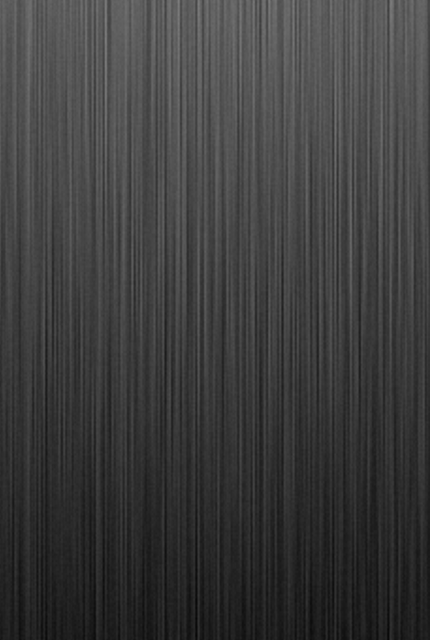
Write a Shadertoy shader that draws this texture.

```glsl
float hash(vec2 p) {
    vec3 q = fract(vec3(p.xyx) * 0.1031);
    q += dot(q, q.yzx + 33.33);
    return fract((q.x + q.y) * q.z);
}

// Brightness of one brushed hair, drifting along its length
float hair(float column, float y, float layer) {
    float base = hash(vec2(column, layer)) * 2.0 - 1.0;
    float phase = 6.2832 * hash(vec2(column, layer + 17.0));
    float rate = mix(4.0, 13.0, hash(vec2(column, layer + 31.0)));
    float drift = sin(y * rate + phase) + 0.5 * sin(y * rate * 2.3 + phase * 3.0);
    return 0.75 * base + 0.42 * drift;
}

// Neighbouring hairs blended across the brushing direction;
// each is set off against its neighbours to keep the streaks thin
float brushed(vec2 p, float density, float layer) {
    float x = p.x * density;
    float c = floor(x);
    float h0 = hair(c - 1.0, p.y, layer);
    float h1 = hair(c, p.y, layer);
    float h2 = hair(c + 1.0, p.y, layer);
    float h3 = hair(c + 2.0, p.y, layer);
    return mix(h1 - 0.25 * (h0 + h2), h2 - 0.25 * (h1 + h3),
               smoothstep(0.0, 1.0, x - c));
}

// Soft grain, signed
float grain(vec2 p) {
    vec2 cell = floor(p);
    vec2 f = smoothstep(0.0, 1.0, p - cell);
    float low = mix(hash(cell), hash(cell + vec2(1, 0)), f.x);
    float high = mix(hash(cell + vec2(0, 1)), hash(cell + vec2(1, 1)), f.x);
    return mix(low, high, f.y) * 2.0 - 1.0;
}

void mainImage(out vec4 fragColor, in vec2 fragCoord) {
    vec2 uv = fragCoord / iResolution.xy;
    vec2 p = fragCoord / iResolution.y;

    // Light falling off from top to bottom, faintly stronger right of centre
    float shade = mix(0.110, 0.365, uv.y);
    shade += 0.010 * uv.y * sin(3.1416 * uv.x - 0.3);

    // Fine and medium streaks
    float streaks = 0.064 * brushed(p, 290.0, 3.0)
                  + 0.032 * brushed(p, 165.0, 71.0);
    shade += streaks * mix(0.75, 1.05, smoothstep(0.0, 0.6, uv.y));

    // Metal grain and a thin dark right rim
    shade += 0.016 * grain(p * vec2(340.0, 300.0));
    shade *= mix(0.7, 1.0, smoothstep(0.0, 0.008, 1.0 - uv.x));

    fragColor = vec4(vec3(clamp(shade, 0.02, 1.0)), 1.0);
}
```
